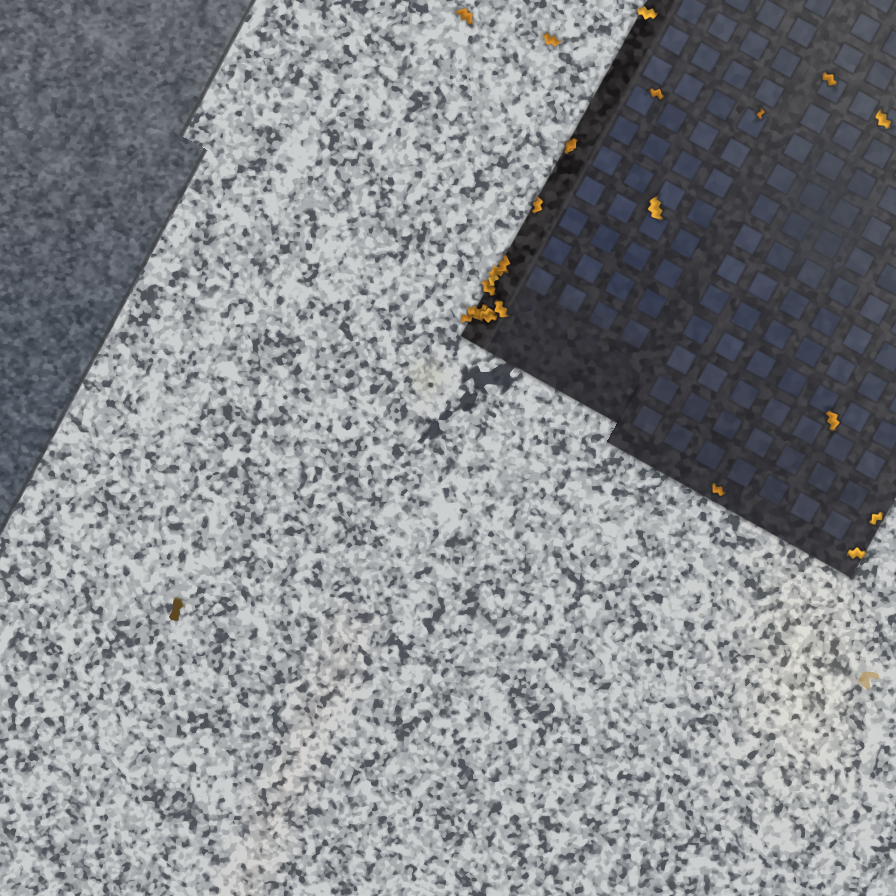
This texture is drawn by a Shadertoy shader. Its source:

```glsl
// Speckled granite paving with a slate slab at the left and a studded rubber mat
// at the upper right. Slabs are half planes in rotated frames, stone grain is
// smooth cellular noise, and fallen leaves are scattered ellipses.

const vec2 MAT_CORNER = vec2(0.514, 0.625);
const vec2 MAT_ACROSS = vec2(0.874, -0.486);
const vec2 MAT_ALONG = vec2(0.486, 0.874);

vec2 hash2(vec2 p) {
    vec3 q = fract(p.xyx * vec3(0.1031, 0.1030, 0.0973));
    q += dot(q, q.yzx + 33.33);
    return fract((q.xx + q.yz) * q.zy);
}

// Blends one random tone per jittered cell
float grain(vec2 p) {
    vec2 cell = floor(p), f = p - cell;
    float total = 0.0, weight = 0.0;
    for (int y = -1; y <= 1; y++)
    for (int x = -1; x <= 1; x++) {
        vec2 o = vec2(x, y), h = hash2(cell + o + 71.0);
        vec2 d = o + h - f;
        float w = exp(-7.0 * dot(d, d));
        total += w * hash2(cell + o + 19.7).y;
        weight += w;
    }
    return total / max(weight, 1e-5);
}

float fill(float d, float blur) { return 1.0 - smoothstep(-blur, blur, d); }

float glow(vec2 p, vec2 centre, vec2 radius) {
    vec2 q = (p - centre) / radius;
    return exp(-dot(q, q));
}

float segment(vec2 p, vec2 a, vec2 b) {
    vec2 ab = b - a;
    return length(p - a - ab * clamp(dot(p - a, ab) / dot(ab, ab), 0.0, 1.0));
}

float box(vec2 p, vec2 halfSize) {
    vec2 d = abs(p) - halfSize;
    return length(max(d, 0.0)) + min(max(d.x, d.y), 0.0);
}

vec3 granite(vec2 p) {
    vec2 q = p + 0.0012 * sin(p.yx * 91.0 + 2.0 * sin(p * 47.0));
    float t = 0.55 * grain(q * 125.0) + 0.45 * grain(q * 215.0 + 40.0);
    t += 0.12 * (grain(p * 28.0) - 0.5);
    vec3 c = mix(vec3(0.31, 0.33, 0.355), vec3(0.655, 0.67, 0.68), smoothstep(0.17, 0.47, t));
    c = mix(c, vec3(0.80, 0.81, 0.81), smoothstep(0.47, 0.72, t));
    // Warm worn patches
    float band = fill(segment(p, vec2(0.27, 0.0), vec2(0.39, 0.29)) - 0.005, 0.05);
    c += vec3(0.06, 0.03, 0.01) * band;
    c += vec3(0.08, 0.065, 0.035) * glow(p, vec2(0.90, 0.25), vec2(0.07, 0.13));
    return c - vec3(0.03, 0.035, 0.08) * glow(p, vec2(0.475, 0.58), vec2(0.018));
}

vec3 slate(vec2 p) {
    float t = 0.55 * grain(p * vec2(190.0, 230.0)) + 0.45 * grain(p * 95.0);
    vec3 c = mix(vec3(0.325, 0.35, 0.39), vec3(0.38, 0.395, 0.42), smoothstep(0.55, 1.0, p.y));
    return c + 0.28 * (t - 0.5);
}

vec3 rubber(vec2 m, vec2 p, float px) {
    float rightPanel = step(0.2, m.x);
    float glare = smoothstep(0.72, 1.30, p.x + 0.5 * (p.y - 0.5));
    vec3 c = mix(vec3(0.20, 0.197, 0.215), vec3(0.32, 0.32, 0.33), glare);
    c += 0.10 * (grain(p * 150.0) - 0.5);
    // Studs: both panels share a pitch, each has its own phase
    vec2 pitch = vec2(0.0403, 0.0385);
    vec2 q = m - vec2(mix(0.048, 0.228, rightPanel), 0.0195);
    vec2 id = floor(q / pitch + 0.5);
    float stud = box(q - id * pitch, vec2(0.0115)) - 0.001;
    float shown = step(0.033, m.x) * step(m.x, 0.495) * step(0.005, abs(m.x - 0.2));
    shown *= mix(smoothstep(0.045, 0.11, m.y), 1.0, rightPanel) * step(0.0, m.y);
    vec3 top = mix(vec3(0.23, 0.26, 0.355), vec3(0.33, 0.345, 0.385), glare);
    top = mix(top, vec3(0.245, 0.255, 0.30), 0.7 * (1.0 - smoothstep(0.05, 0.16, m.y)));
    top += 0.05 * (hash2(id + 5.0).x - 0.5) + 0.05 * (grain(p * 110.0) - 0.5);
    c = mix(c, vec3(0.15, 0.15, 0.165), 0.6 * shown * fill(abs(stud) - 0.0015, 2.0 * px));
    c = mix(c, top, shown * fill(stud, 1.5 * px) * 0.9);
    c = mix(c, vec3(0.25, 0.265, 0.30), 0.6 * glow(p, vec2(0.92, 0.76), vec2(0.05, 0.07)));
    // Raised rail and worn bevel
    vec3 rail = vec3(0.165, 0.155, 0.16) + 0.16 * (grain(p * 140.0) - 0.5);
    c = mix(c, rail, fill(m.x - 0.027, 0.002));
    c = mix(c, vec3(0.30, 0.285, 0.28), 0.7 * fill(abs(m.x - 0.031) - 0.001, 2.0 * px));
    return c * (1.0 - 0.25 * fill(abs(m.x - 0.2) - 0.001, 2.0 * px) * step(m.y, 0.05));
}

vec3 addLeaf(vec3 c, vec2 p, vec2 centre, float size, float seed, float px) {
    vec2 h = hash2(vec2(seed, seed * 3.1 + 7.0));
    float a = 6.283 * h.x;
    vec2 q = mat2(cos(a), -sin(a), sin(a), cos(a)) * (p - centre);
    q.y += 18.0 * q.x * q.x + 0.0015 * sin(q.x * 700.0 + seed);
    float d = (length(q / vec2(1.0, 0.5)) - 0.9 * size) * 0.5;
    c *= 1.0 - 0.35 * fill(d - 0.002, 0.003);
    vec3 hue = mix(vec3(0.68, 0.43, 0.13), vec3(0.88, 0.67, 0.22), h.y);
    hue *= 0.85 + 0.3 * smoothstep(-0.003, 0.003, q.y);
    return mix(c, hue, fill(d, px));
}

void mainImage(out vec4 fragColor, in vec2 fragCoord) {
    vec2 p = fragCoord / iResolution.xy;
    float px = 1.0 / iResolution.y;
    vec3 c = granite(p);

    // Slate slab, with a small jog in its edge
    float jog = step(0.843, dot(p, vec2(0.473, 0.881)));
    float edge = dot(p, vec2(0.881, -0.473)) + mix(0.1897, 0.221, jog);
    c = mix(c, slate(p), fill(edge, px));
    c = mix(c, vec3(0.25, 0.25, 0.24), 0.8 * fill(abs(edge + 0.003) - 0.0015, 1.5 * px));

    // Dark stain trailing from the mat corner
    float ragged = 0.026 * (grain(p * 100.0) - 0.5);
    float stain = min(segment(p, vec2(0.47, 0.51), vec2(0.53, 0.56)) - 0.002,
                      segment(p, vec2(0.535, 0.575), vec2(0.555, 0.585)) - 0.014);
    c = mix(c, vec3(0.19, 0.20, 0.23), 0.85 * fill(stain + ragged, 0.003));

    // Mat and its contact shadow
    vec2 m = p - MAT_CORNER;
    m = vec2(dot(m, MAT_ACROSS), dot(m, MAT_ALONG));
    float mat = max(max(-m.x, m.x - 0.512), -0.024 * step(0.2, m.x) - m.y);
    c *= 1.0 - 0.35 * fill(mat - 0.002, 0.004);
    c = mix(c, rubber(m, p, px), fill(mat, px));

    // Leaves caught on the rail, at its foot and at the far corner
    for (int i = 0; i < 14; i++) {
        float k = float(i);
        vec2 h = hash2(vec2(k, 4.0));
        vec2 at = vec2(0.003 + 0.008 * h.x, 0.08 * (k - 8.0) + 0.02 * h.y);
        if (i < 6) at = vec2(-0.003 + 0.0055 * k, 0.017 + 0.004 * k + 0.012 * h.y);
        else if (i < 9) at = vec2(0.001, 0.062 + 0.011 * (k - 6.0));
        if (i > 11) at = vec2(0.504, 0.003 + 0.045 * (k - 12.0));
        c = addLeaf(c, p, MAT_CORNER + at.x * MAT_ACROSS + at.y * MAT_ALONG,
                    0.008 + 0.004 * h.y, k + 30.0, px);
    }
    // Loose leaves: position and size
    vec3 loose[11] = vec3[11](
        vec3(0.520, 0.983, 0.012), vec3(0.615, 0.955, 0.011), vec3(0.731, 0.767, 0.014),
        vec3(0.926, 0.912, 0.010), vec3(0.985, 0.866, 0.012), vec3(0.849, 0.873, 0.006),
        vec3(0.930, 0.531, 0.012), vec3(0.801, 0.453, 0.009), vec3(0.733, 0.896, 0.009),
        vec3(0.722, 0.985, 0.012), vec3(0.638, 0.838, 0.009));
    for (int i = 0; i < 11; i++)
        c = addLeaf(c, p, loose[i].xy, loose[i].z, float(i) + 2.0, px);
    // Brown litter on the granite
    c = mix(c, vec3(0.36, 0.28, 0.13), fill(length(p - vec2(0.194, 0.320)) - 0.008 + ragged, 0.003));
    c = mix(c, vec3(0.70, 0.58, 0.36), 0.7 * fill(length(p - vec2(0.964, 0.243)) - 0.007 + ragged, 0.003));
    fragColor = vec4(clamp(c, 0.0, 1.0), 1.0);
}
```
